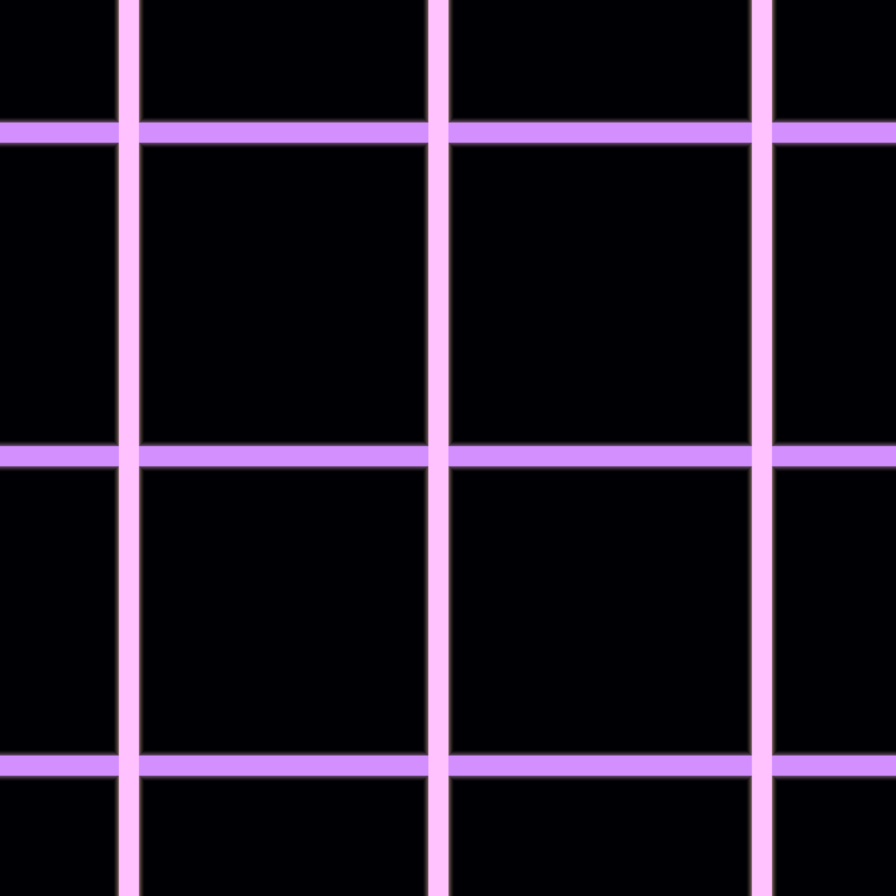
Reproduce this pattern procedurally as a three.js fragment shader.

```glsl
#define LINES 3
#define FIRST vec2(0.1439, 0.1455)
#define PITCH 22.5
#define CELL 0.0157
#define HALF_WIDTH 0.0112
#define EDGE 0.001
#define GLOW_REACH 0.0066
#define GROUND vec3(0.0, 0.0, 0.016)
#define PINK vec3(1.0, 0.76, 1.0)
#define VIOLET vec3(0.83, 0.56, 1.0)
#define WARM_GLOW vec3(0.46, 0.38, 0.36)
#define VIOLET_GLOW vec3(0.42, 0.31, 0.43)

varying vec2 vUv;

// Signed distance to the nearest line on each axis;
// spacing snaps to whole cells, so gaps alternate slightly.
vec2 lineDistance(vec2 p) {
  vec2 nearest = vec2(1.0);
  for (int i = 0; i < LINES; i++) {
    vec2 center = FIRST + floor(float(i) * PITCH) * CELL;
    nearest = min(nearest, abs(p - center));
  }
  return nearest - HALF_WIDTH;
}

void main() {
  vec2 d = lineDistance(vUv);
  vec2 body = 1.0 - smoothstep(-EDGE, EDGE, d);
  vec2 fade = clamp(1.0 - d / GLOW_REACH, 0.0, 1.0);
  vec2 glow = fade * sqrt(fade);

  // Dim halos beside the lines
  vec3 color = max(GROUND, max(WARM_GLOW * glow.x, VIOLET_GLOW * glow.y));

  // Horizontal lines below, vertical lines on top
  color = mix(color, VIOLET, body.y);
  color = mix(color, PINK, body.x);

  gl_FragColor = vec4(color, 1.0);
}
```
